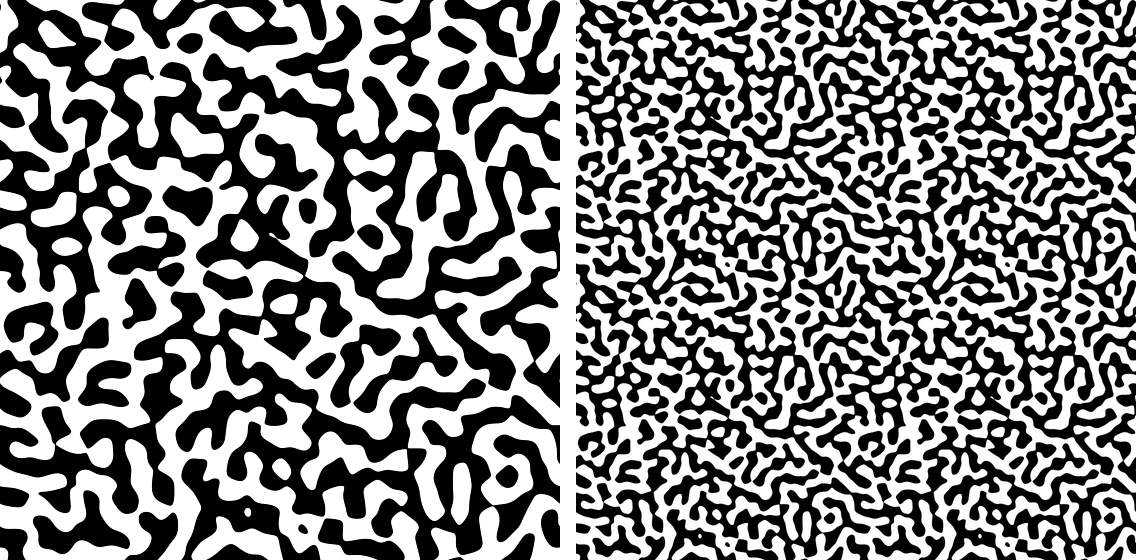
Left, the tile; right, the same tile 2 across and 2 down.
Reproduce this pattern procedurally as a WebGL 1 fragment shader.

```glsl
precision highp float;

uniform vec2 u_resolution;

const float TAU = 6.2831853;
const float CELLS = 24.0;   // lattice cells across the tile
const float WAVES = 15.5;   // dominant ripples across the tile
const vec3 INK = vec3(0.0);
const vec3 PAPER = vec3(1.0);

// Two random values in 0..1 for a lattice point
vec2 hash2(vec2 p) {
  vec3 q = fract(vec3(p.xyx) * vec3(0.1031, 0.1030, 0.0973));
  q += dot(q, q.yzx + 33.33);
  return fract((q.xx + q.yz) * q.zy);
}

// One windowed ripple around a lattice point: value and its gradient
vec3 ripple(vec2 offset, vec2 seed, float frequency) {
  float falloff = max(0.0, 1.0 - 0.25 * dot(offset, offset));
  float window = falloff * falloff * falloff;
  vec2 windowSlope = -1.5 * falloff * falloff * offset;

  float angle = TAU * seed.x;
  vec2 waveVector = TAU * frequency * vec2(cos(angle), sin(angle));
  float phase = dot(waveVector, offset) + TAU * seed.y;

  vec2 slope = windowSlope * cos(phase) - window * sin(phase) * waveVector;
  return vec3(window * cos(phase), slope);
}

// Band-limited gradient noise that wraps after "period" cells
vec3 rippleNoise(vec2 p, float period, float frequency) {
  vec2 cell = floor(p);
  vec3 sum = vec3(0.0);
  for (int j = -1; j <= 2; j++) {
    for (int i = -1; i <= 2; i++) {
      vec2 corner = cell + vec2(float(i), float(j));
      vec2 seed = hash2(mod(corner, period) + 19.0);
      sum += ripple(p - corner, seed, frequency);
    }
  }
  return sum;
}

void main() {
  vec2 uv = gl_FragCoord.xy / u_resolution;
  vec3 field = rippleNoise(uv * CELLS, CELLS, WAVES / CELLS);

  // Distance to the zero contour, in canvas units
  float edge = field.x / (max(length(field.yz), 0.05) * CELLS);
  float pixel = 1.0 / min(u_resolution.x, u_resolution.y);
  float cover = smoothstep(-0.6 * pixel, 0.6 * pixel, edge);

  gl_FragColor = vec4(mix(INK, PAPER, cover), 1.0);
}
```
